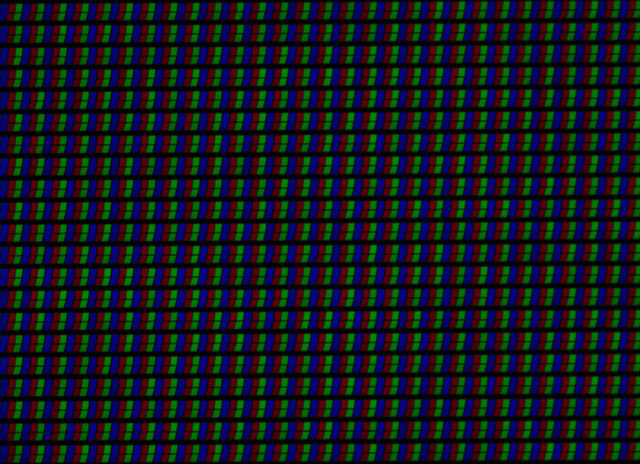
A WebGL 2 fragment shader for this pattern:

```glsl
#version 300 es
precision highp float;
// Macro view of a display panel: a slightly tilted grid of red, green and blue cells.
// Each cell is a bent, leaning rounded box; red and green are cut by a thin slit.
// Softness grows to the right, and hashes vary the brightness of single cells.
uniform vec2 u_resolution;
out vec4 fragColor;

float hash(vec2 p) {
    vec3 q = fract(vec3(p.xyx) * 0.1031);
    q += dot(q, q.yzx + 33.33);
    return fract((q.x + q.y) * q.z);
}

float noise(vec2 p) {
    vec2 i = floor(p), f = fract(p);
    f = f * f * (3.0 - 2.0 * f);
    return mix(mix(hash(i), hash(i + vec2(1, 0)), f.x),
               mix(hash(i + vec2(0, 1)), hash(i + vec2(1, 1)), f.x), f.y);
}

float roundedBox(vec2 p, vec2 halfSize, float radius) {
    vec2 q = abs(p) - halfSize + radius;
    return length(max(q, 0.0)) + min(max(q.x, q.y), 0.0) - radius;
}

void main() {
    vec2 uv = gl_FragCoord.xy / u_resolution;

    // 28.9 columns by 21 rows, the rows rising a little to the right
    vec2 grid = uv * vec2(28.9, 21.0) + vec2(0.0, 0.06 - 0.14 * uv.x);
    float pixel = 21.0 / u_resolution.y;
    float row = floor(grid.y);
    float v = fract(grid.y) - 0.5;

    // Lean: the lower half slants more than the upper half
    float lean = v * (v < 0.0 ? 0.26 : 0.12);
    float soft = max(pixel, 0.055 + 0.025 * uv.x);

    vec3 color = vec3(0.014, 0.013, 0.016);
    for (int i = 0; i < 3; i++) {
        float k = float(i);
        float u = grid.x - lean - (0.52 + 0.31 * k + 0.02 * k * (k - 1.0));
        float column = floor(u + 0.5);
        vec2 p = vec2(u - column, v);

        // Cell body, blue being the widest
        float halfWidth = 0.138 + 0.007 * k;
        float d = roundedBox(p, vec2(halfWidth, 0.385), 0.05);
        float light = 1.0 - smoothstep(-soft, soft, d);

        // Slit across the middle, only faint in blue
        float slit = 1.0 - smoothstep(0.01, 0.03 + pixel, abs(v + 0.02));
        light *= 1.0 - slit * (i == 2 ? 0.08 : 0.55);

        // Uneven glow within a cell and between cells
        light *= 0.94 + 0.25 * v * (1.0 - v);
        light *= 0.9 + 0.2 * hash(vec2(column * 3.0 + k, row) + 17.0);

        vec3 tint = i == 0 ? vec3(0.33, 0.0, 0.015)
                  : i == 1 ? vec3(0.0, 0.46, 0.005)
                           : vec3(0.012, 0.0, 0.47);
        color += tint * light;
    }

    // Broad unevenness, fine grain and slightly darker corners
    color *= 0.93 + 0.14 * noise(uv * vec2(7.0, 5.0));
    color *= 0.95 + 0.10 * noise(uv * vec2(300.0, 218.0));
    vec2 c = uv - 0.5;
    color *= 1.04 - 0.2 * dot(c, c);
    fragColor = vec4(color, 1.0);
}
```
